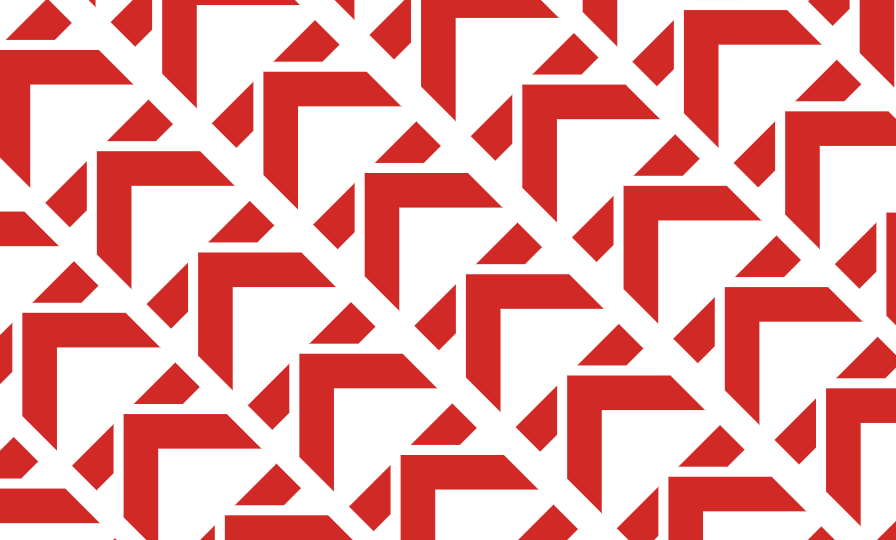
Reproduce this pattern procedurally as a WebGL 2 fragment shader.

```glsl
#version 300 es
precision highp float;
// Red chevrons, each flanked by two small trapezoids, stacked in diagonal bands
// on white. Every band is folded about its axis, so one half-motif is described
// by a few straight edges and repeated along the band with mod.

uniform vec2 u_resolution;
out vec4 fragColor;

const vec3 PAPER = vec3(1.0);
const vec3 RED = vec3(0.82, 0.16, 0.15);

// Lengths are in design units; the canvas is VIEW_HEIGHT units high.
const float VIEW_HEIGHT = 462.0;
const float REPEAT = 173.25;        // motif period, measured as x + y
const float BAND_STEP = 202.0;      // band spacing, measured as x - y
const float BAND_ORIGIN = 164.0;    // axis of the central band
const float CENTER_GAP = 8.5;       // extra room on both sides of that band
const float BAND_HALF = 88.3;       // half width of a band
const float ARM_WIDTH = 29.6;       // thickness of a chevron arm
const float ARM_GAP = 8.6;          // gap between arm and trapezoid
const float TRAPEZOID_LENGTH = 42.0;
const float BASE_PHASE = 39.0;      // offset of the odd bands
const float STAGGER = 74.5;         // added on the even bands
const float RIGHT_SHIFT = 39.5;     // taken off right of the central band
const float WRAP_MARGIN = 12.0;     // keeps the seam inside empty space
const float DIAGONAL = 0.70710678;  // turns x + y or x - y into a distance

// Signed index of the diagonal band nearest to the offset across.
float bandIndex(float across) {
    float beyond = max(abs(across) - CENTER_GAP, 0.0);
    return sign(across) * floor(beyond / BAND_STEP + 0.5);
}

// Start of the repeats along a band.
float bandPhase(float band) {
    float isEven = 1.0 - mod(abs(band), 2.0);
    return BASE_PHASE + STAGGER * isEven - RIGHT_SHIFT * step(0.5, band);
}

// Distance to one motif: along runs down the band, side is the folded offset.
float motifDistance(float along, float side) {
    float depth = 0.5 * (along - side);   // below the top edge of the arm
    float arm = max(-depth, depth - ARM_WIDTH);
    float ends = max(-along, along - TRAPEZOID_LENGTH) * DIAGONAL;
    float trapezoid = max(depth + ARM_GAP, ends);
    float bandEdge = (side - BAND_HALF) * DIAGONAL;
    return max(min(arm, trapezoid), bandEdge);
}

void main() {
    // Design coordinates, from the top left with y pointing down.
    float unitsPerPixel = VIEW_HEIGHT / u_resolution.y;
    vec2 p = vec2(gl_FragCoord.x, u_resolution.y - gl_FragCoord.y) * unitsPerPixel;

    // Pick the band and fold it about its axis.
    float across = p.x - p.y - BAND_ORIGIN;
    float band = bandIndex(across);
    float axis = band * BAND_STEP + sign(band) * CENTER_GAP;
    float side = abs(across - axis);

    // Repeat along the band.
    float along = p.x + p.y - bandPhase(band);
    along = mod(along + WRAP_MARGIN, REPEAT) - WRAP_MARGIN;

    // Fill with a one-pixel soft edge.
    float edge = motifDistance(along, side) / unitsPerPixel;
    float ink = clamp(0.5 - edge, 0.0, 1.0);
    fragColor = vec4(mix(PAPER, RED, ink), 1.0);
}
```
